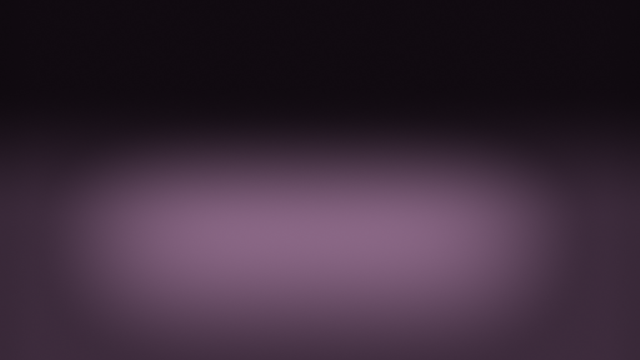
This background is drawn by a Shadertoy shader. Its source:

```glsl
float hash(vec2 p) {
    return fract(sin(dot(p, vec2(12.9898, 78.233))) * 43758.5453);
}

// Wide pool of light: flat across, softer below than above
float poolGlow(vec2 uv) {
    vec2 d = abs(uv - vec2(0.488, 0.345));
    float across = pow(d.x / 0.44, 2.0);
    float height = d.y / (uv.y > 0.345 ? 0.35 : 0.41);
    return 1.0 - smoothstep(0.0, 1.0, length(vec2(across, height)));
}

void mainImage(out vec4 fragColor, in vec2 fragCoord) {
    vec2 uv = fragCoord / iResolution.xy;

    // Dark wall fading into the dim floor
    vec3 wall = vec3(0.065, 0.041, 0.065);
    vec3 dimFloor = vec3(0.238, 0.170, 0.235);
    vec3 color = mix(wall, dimFloor, smoothstep(0.76, 0.38, uv.y));

    // Mauve light on the floor
    color += vec3(0.300, 0.232, 0.285) * poolGlow(uv);

    // Slight falloff at the sides
    float side = min(uv.x, 1.0 - uv.x);
    color *= mix(0.94, 1.0, smoothstep(0.0, 0.06, side));

    // Fine dither against banding
    color += (hash(floor(uv * vec2(512.0, 288.0))) - 0.5) / 255.0;

    fragColor = vec4(color, 1.0);
}
```
